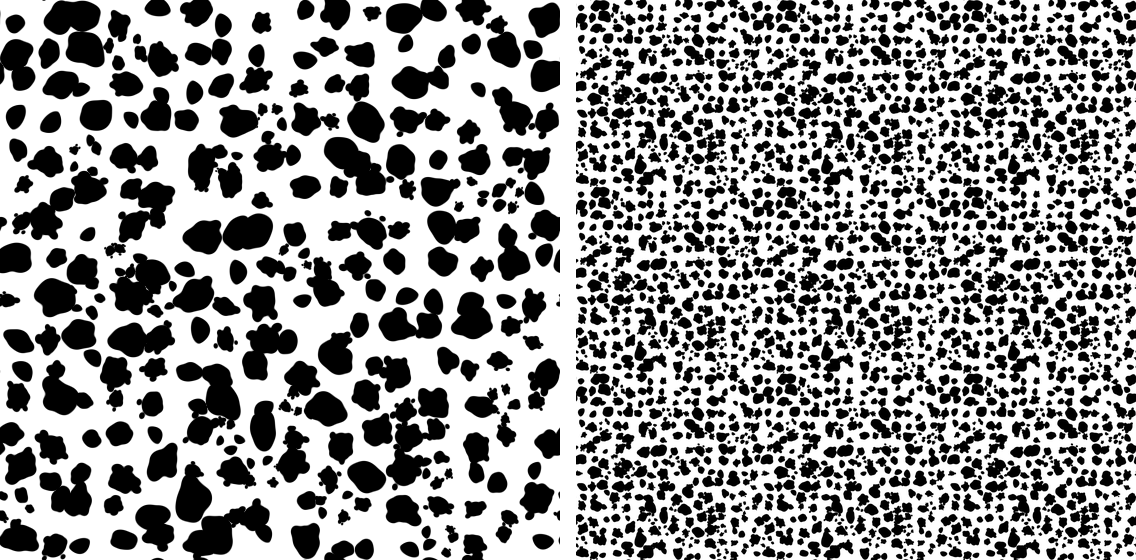
Left, the tile; right, the same tile 3 across and 3 down.
A Shadertoy shader for this pattern:

```glsl
#define GRID 16            // cells per canvas side, even so that the parity wraps
#define LARGE_SHARE 0.38   // mean share of cells holding a large spot
#define PARITY_BIAS 0.28   // how strongly large spots prefer every other cell
#define CLUSTER_SHARE 0.07 // share of cells holding a group of specks
#define LEAF_SHARE 0.28    // share of smaller spots that are leaf shaped
#define LARGE_SIZE vec2(0.46, 0.59)
#define MEDIUM_SIZE vec2(0.27, 0.42)
#define SPECK_SIZE vec2(0.15, 0.23)
#define JITTER 0.58        // range of the random shift inside a cell
#define EDGE 0.75          // half width of the soft edge in pixels
#define INK vec3(0.0)
#define PAPER vec3(1.0)

const float TAU = 6.2831853;

// Three random values in 0..1 from integer coordinates
vec3 hash3(ivec3 seed) {
    uvec3 v = uvec3(seed) * 1664525u + 1013904223u;
    v.x += v.y * v.z; v.y += v.z * v.x; v.z += v.x * v.y;
    v ^= v >> 16u;
    v.x += v.y * v.z; v.y += v.z * v.x; v.z += v.x * v.y;
    return vec3(v >> 8u) / float(0xffffffu);
}

vec2 polar(float angle) { return vec2(cos(angle), sin(angle)); }

float smoothMin(float a, float b, float k) {
    float h = max(k - abs(a - b), 0.0) / k;
    return min(a, b) - 0.25 * k * h * h;
}

// Bent lens with softened tips, unit size
float leaf(vec2 p) {
    p.x += 0.22 * p.y * p.y - 0.06;
    float side = sqrt(p.x * p.x + 0.015);
    return length(vec2(side + 0.4, p.y)) - 1.06;
}

// Round body with lobes that range from broad swellings to small knobs
float blob(vec2 p, ivec3 seed, float knobby) {
    p *= vec2(0.9, 1.1);
    float d = length(p) - 0.7;
    float blend = mix(0.32, 0.1, knobby);
    for (int i = 0; i < 6; i++) {
        vec3 r = hash3(seed + ivec3(0, 0, 20 + i));
        float size = mix(mix(0.36, 0.52, r.x), mix(0.15, 0.32, r.x), knobby);
        float reach = mix(0.7, 1.12, r.y);
        vec2 center = polar((float(i) + 0.9 * r.z) * TAU / 6.0) * (reach - size);
        d = smoothMin(d, length(p - center) - size, blend);
    }
    return d;
}

// One spot of a given radius, turned at random
float spot(vec2 p, float radius, ivec3 seed, float leafShare) {
    vec3 r = hash3(seed + ivec3(0, 0, 10));
    vec2 axis = polar(r.x * TAU);
    p = mat2(axis.x, -axis.y, axis.y, axis.x) * p / radius;
    float d = r.y < leafShare ? leaf(p) : blob(p, seed, smoothstep(0.1, 0.8, r.z));
    return d * radius;
}

// Content of a cell: a large spot, a smaller spot or a group of specks
float cellSpots(vec2 p, ivec2 id) {
    ivec3 seed = ivec3(id, 0);
    vec3 place = hash3(seed);
    vec3 kind = hash3(seed + ivec3(0, 0, 1));
    vec2 shift = (place.xy - 0.5) * JITTER;
    float parity = (id.x + id.y) % 2 == 0 ? 1.0 : -1.0;

    if (kind.x > 1.0 - CLUSTER_SHARE) {
        float d = 10.0;
        for (int i = 0; i < 5; i++) {
            ivec3 speckSeed = seed + ivec3(0, 0, 100 * (i + 1));
            vec3 r = hash3(speckSeed);
            float angle = (float(i) + 0.6 * r.x + place.z) * TAU / 5.0;
            vec2 center = 0.4 * shift + polar(angle) * mix(0.3, 0.5, r.y);
            float radius = mix(SPECK_SIZE.x, SPECK_SIZE.y, r.z);
            d = min(d, spot(p - center, radius, speckSeed, LEAF_SHARE));
        }
        return d;
    }
    bool large = kind.x < LARGE_SHARE + PARITY_BIAS * parity;
    vec2 range = large ? LARGE_SIZE : MEDIUM_SIZE;
    float radius = mix(range.x, range.y, kind.y);
    return spot(p - shift, radius, seed, large ? 0.0 : LEAF_SHARE);
}

void mainImage(out vec4 fragColor, in vec2 fragCoord) {
    vec2 p = fragCoord / iResolution.xy * float(GRID);
    ivec2 cell = ivec2(floor(p));

    // Nearest spot among the neighbouring cells, wrapped at the canvas edges
    float d = 10.0;
    for (int y = -1; y <= 1; y++) {
        for (int x = -1; x <= 1; x++) {
            ivec2 id = cell + ivec2(x, y);
            vec2 local = p - vec2(id) - 0.5;
            d = min(d, cellSpots(local, (id + GRID) % GRID));
        }
    }

    float soft = EDGE * float(GRID) / min(iResolution.x, iResolution.y);
    fragColor = vec4(mix(INK, PAPER, smoothstep(-soft, soft, d)), 1.0);
}
```
